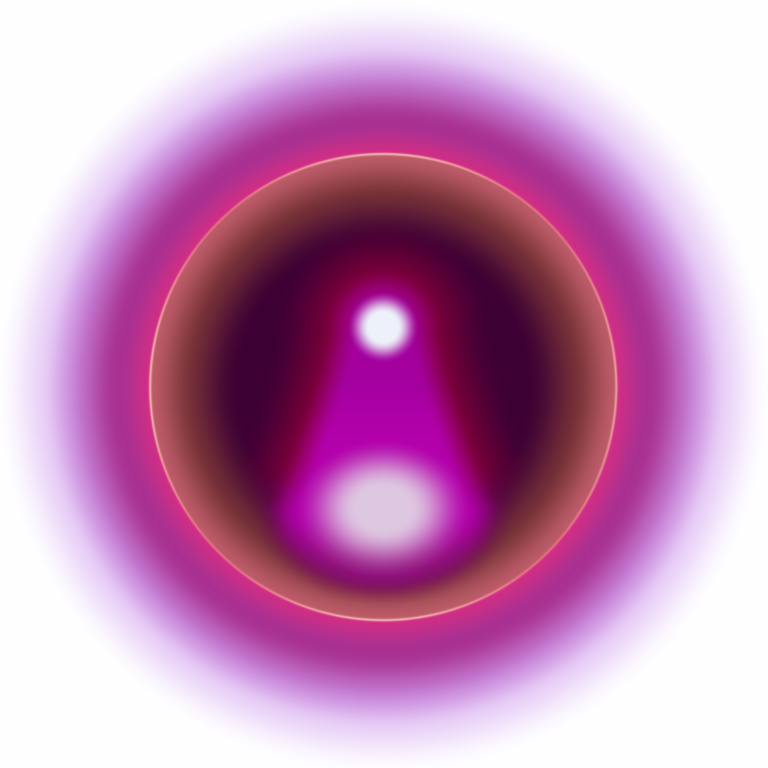
A Shadertoy shader for this background:

```glsl
// Color of the soft halo at a given distance from the orb center
vec3 haloColor(float r) {
    vec3 c = mix(vec3(0.82, 0.18, 0.52), vec3(0.66, 0.19, 0.57), smoothstep(0.300, 0.345, r));
    c = mix(c, vec3(0.77, 0.49, 0.83), smoothstep(0.345, 0.410, r));
    c = mix(c, vec3(0.89, 0.77, 0.96), smoothstep(0.390, 0.445, r));
    return mix(c, vec3(0.995, 0.993, 1.0), smoothstep(0.420, 0.505, r));
}

// Dark core rising to a copper shell
vec3 shellColor(float r) {
    vec3 c = mix(vec3(0.24, 0.0, 0.20), vec3(0.48, 0.21, 0.22), smoothstep(0.185, 0.268, r));
    return mix(c, vec3(0.74, 0.36, 0.41), smoothstep(0.248, 0.305, r));
}

// Distance to a plume that widens from the small light to the large one
float plumeDistance(vec2 p) {
    float t = clamp((0.078 - p.y) / 0.236, 0.0, 1.0);
    vec2 q = p - vec2(0.0, mix(0.078, -0.158, t));
    q.y *= q.y < 0.0 ? 1.35 : 1.0;
    return length(q) - mix(0.040, 0.115, pow(t, 1.3));
}

void mainImage(out vec4 fragColor, in vec2 fragCoord) {
    float unit = min(iResolution.x, iResolution.y);
    vec2 p = (fragCoord - 0.5 * iResolution.xy) / unit - vec2(-0.001, -0.004);
    float r = length(p);
    float radius = 0.3035;

    // Crimson fringe turning purple near the bottom, around a magenta plume
    vec3 orb = shellColor(r);
    float d = plumeDistance(p);
    float low = 1.0 - smoothstep(-0.170, -0.095, p.y);
    vec3 fringe = mix(vec3(0.53, 0.0, 0.23), vec3(0.48, 0.02, 0.39), low);
    float fringeReach = mix(0.105, 0.060, low);
    orb = mix(orb, fringe, 1.0 - smoothstep(0.0, fringeReach, d));
    vec3 magenta = mix(vec3(0.64, 0.0, 0.62), vec3(0.70, 0.0, 0.67),
                       smoothstep(0.03, -0.08, p.y));
    magenta = mix(magenta, vec3(0.58, 0.08, 0.50), smoothstep(-0.16, -0.24, p.y));
    orb = mix(orb, magenta, 1.0 - smoothstep(-0.012, 0.040, d));

    // Large lower light and small upper light
    float lower = length((p - vec2(0.0, -0.158)) / vec2(0.112, 0.088));
    orb = mix(orb, vec3(0.87, 0.78, 0.88), 1.0 - smoothstep(0.30, 1.05, lower));
    float upper = length(p - vec2(0.0, 0.078));
    orb = mix(orb, vec3(0.93, 0.95, 0.98), 1.0 - smoothstep(0.018, 0.047, upper));

    // Orb over halo, with a thin rim brightest along the axes
    float aa = 0.75 / unit;
    vec3 color = mix(orb, haloColor(r), smoothstep(-aa, aa, r - radius));
    vec2 dir = p / max(r, 0.001);
    float axis = pow(abs(dir.x * dir.x - dir.y * dir.y), 2.0);
    float side = 1.0 - 0.35 * smoothstep(0.4, 1.0, dir.x);
    float rim = exp(-pow((r - radius) / max(0.0018, aa), 2.0));
    vec3 rimColor = mix(vec3(0.92, 0.45, 0.53), vec3(0.97, 0.76, 0.70), axis * side);
    color = mix(color, rimColor, 0.85 * rim);

    fragColor = vec4(color, 1.0);
}
```
